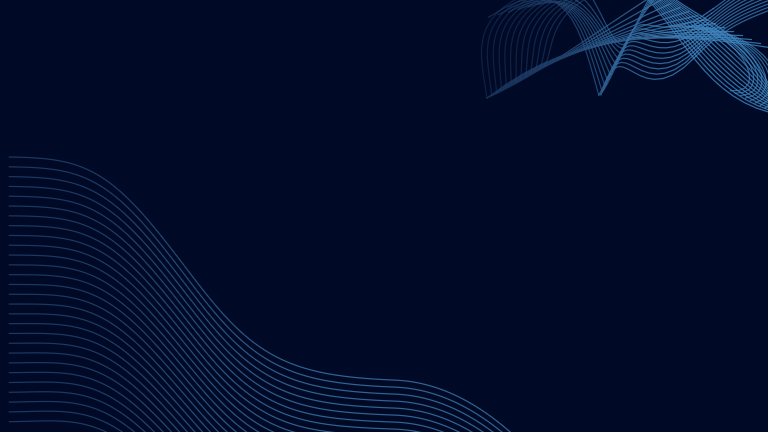
Reproduce this background procedurally as a Shadertoy shader.

```glsl
// Thin blue contour lines on deep navy: a sloping wave at the lower left and
// a folded, woven ribbon in the upper right corner. The wave is a family of
// graphs; each ribbon fold blends between two cubic Bezier edge curves.

const vec3 NAVY        = vec3(0.000, 0.036, 0.150);
const vec3 DIM_BLUE    = vec3(0.110, 0.220, 0.380);
const vec3 MID_BLUE    = vec3(0.190, 0.390, 0.570);
const vec3 BRIGHT_BLUE = vec3(0.250, 0.530, 0.760);

const float HALF_WIDTH   = 0.0014;  // line half width, in canvas heights
const float WAVE_LEFT    = 0.020;   // where the wave lines begin
const float WAVE_LINES   = 28.0;
const float WAVE_BASE    = 0.116;   // height of the shelf after the slope
const float WAVE_DROP    = 0.521;
const float SLOPE_CENTER = 0.433;
const float SLOPE_WIDTH  = 0.0995;
const float TAIL_START   = 0.914;
const float TAIL_BEND    = 1.633;
const float RIBBON_WIDTH = 66.67;   // percent of canvas height
const float RIBBON_DEPTH = 28.0;
const int   SEGMENTS     = 14;

// Antialiased coverage of a thin line at distance d
float stroke(float d, float pixel) {
    float peak = min(1.0, 2.0 * HALF_WIDTH / pixel);
    return clamp((HALF_WIDTH + 0.5 * pixel - d) / pixel, 0.0, peak);
}

// Height of the topmost wave line: a soft step followed by a bending tail
float waveTop(float x) {
    float u = (x - SLOPE_CENTER) / SLOPE_WIDTH;
    float left = min(u, 0.0);
    float slope = WAVE_DROP / (1.0 + exp(u + 0.04 * left * left * left));
    float tail = max(x - TAIL_START, 0.0);
    return WAVE_BASE + slope - TAIL_BEND * tail * tail;
}

// Line number at p: 0 on the top line, growing downwards
float waveIndex(vec2 p) {
    float spacing = mix(0.0227, 0.0162, smoothstep(0.0, 0.93, p.x));
    return (waveTop(p.x) - p.y) / spacing;
}

float waveLines(vec2 p, float pixel) {
    const vec2 STEP = vec2(0.001, 0.0);
    float f = waveIndex(p);
    vec2 grad = vec2(waveIndex(p + STEP.xy) - waveIndex(p - STEP.xy),
                     waveIndex(p + STEP.yx) - waveIndex(p - STEP.yx)) / (2.0 * STEP.x);
    float nearest = clamp(floor(f + 0.5), 0.0, WAVE_LINES - 1.0);
    float start = smoothstep(-0.5, 0.5, (p.x - WAVE_LEFT) / pixel);
    return start * stroke(abs(f - nearest) / length(grad), pixel);
}

float segmentDistance(vec2 p, vec2 a, vec2 b) {
    vec2 ab = b - a;
    float h = clamp(dot(p - a, ab) / max(dot(ab, ab), 1e-6), 0.0, 1.0);
    return length(p - a - ab * h);
}

// Point on a cubic Bezier whose control points are the matrix columns
vec2 bezier(mat4x2 c, float t) {
    float s = 1.0 - t;
    return c * vec4(s * s * s, 3.0 * s * s * t, 3.0 * s * t * t, t * t * t);
}

// Lines blended from one edge curve to the other
float fold(vec2 q, mat4x2 first, mat4x2 last, int count, float pixel) {
    float d = 1e3;
    for (int i = 0; i < count; i++) {
        float k = float(i) / float(count - 1);
        mat4x2 curve = first * (1.0 - k) + last * k;
        vec2 a = curve[0];
        for (int j = 1; j <= SEGMENTS; j++) {
            vec2 b = bezier(curve, float(j) / float(SEGMENTS));
            d = min(d, segmentDistance(q, a, b));
            a = b;
        }
    }
    return stroke(d * 0.01, pixel);
}

float layer(float ink, float added) {
    return 1.0 - (1.0 - ink) * (1.0 - added);
}

// q: percent of canvas height, from the ribbon's top left, y downwards
float ribbon(vec2 q, float px) {
    // dim curtain on the left, and the fan along its lower edge
    float ink = 0.5 * fold(q, mat4x2(10, -1, -3, 5, 0.5, 14, 1.6, 22.7),
                              mat4x2(24, 0, 16, 5, 17, 11, 15, 15.2), 13, px);
    ink = layer(ink, 0.8 * fold(q, mat4x2(1.6, 22.7, 22, 7, 42, 7, 67, 11),
                                   mat4x2(1.6, 22.7, 14, 17, 26, 8, 40, -1), 14, px));
    // curtain falling to the sharp tip, and the rays rising from it
    ink = layer(ink, 0.7 * fold(q, mat4x2(2, 4, 20, -8, 23, 6, 27.5, 22),
                                   mat4x2(25, -2, 29, 4, 31, 12, 34, 10), 11, px));
    ink = layer(ink, 0.8 * fold(q, mat4x2(27.5, 22, 29, 22, 34, 9, 39.5, -1),
                                   mat4x2(27.5, 22, 28.3, 21, 33, 9, 41, -1), 4, px));
    // hanging waves and their continuation to the right edge
    ink = layer(ink, 0.8 * fold(q, mat4x2(28, 22, 33, 5, 36, 28, 50, 13),
                                   mat4x2(34, 10, 37, 0, 41, 12, 54, 2), 11, px));
    ink = layer(ink, 0.7 * fold(q, mat4x2(50, 13, 56, 7, 60, 5, 68, 2),
                                   mat4x2(54, 2, 57, 0, 60, -3, 66, -5), 11, px));
    // bright bulge and the loops inside it
    ink = layer(ink, 0.8 * fold(q, mat4x2(38, -1, 47, 8, 52, 22, 67, 26),
                                   mat4x2(44, -1, 52, 5, 62, 8, 67, 20), 13, px));
    return layer(ink, 0.7 * fold(q, mat4x2(44, 6, 60, 5, 68, 22, 58, 21),
                                    mat4x2(50, 6, 66, 8, 74, 20, 66, 25), 8, px));
}

void mainImage(out vec4 fragColor, in vec2 fragCoord) {
    float pixel = 1.0 / iResolution.y;
    vec2 p = fragCoord * pixel;
    vec3 color = NAVY;

    // lower left wave, brightening to the right
    vec3 waveColor = mix(DIM_BLUE, MID_BLUE, smoothstep(0.1, 0.8, p.x));
    color = mix(color, waveColor, waveLines(p, pixel));

    // upper right ribbon, anchored to its corner
    vec2 q = vec2((p.x - iResolution.x * pixel) * 100.0 + RIBBON_WIDTH, (1.0 - p.y) * 100.0);
    if (q.x > -2.0 && q.y < RIBBON_DEPTH) {
        vec3 ribbonColor = mix(DIM_BLUE, BRIGHT_BLUE, smoothstep(0.0, 55.0, q.x));
        color = mix(color, ribbonColor, ribbon(q, pixel));
    }
    fragColor = vec4(color, 1.0);
}
```
